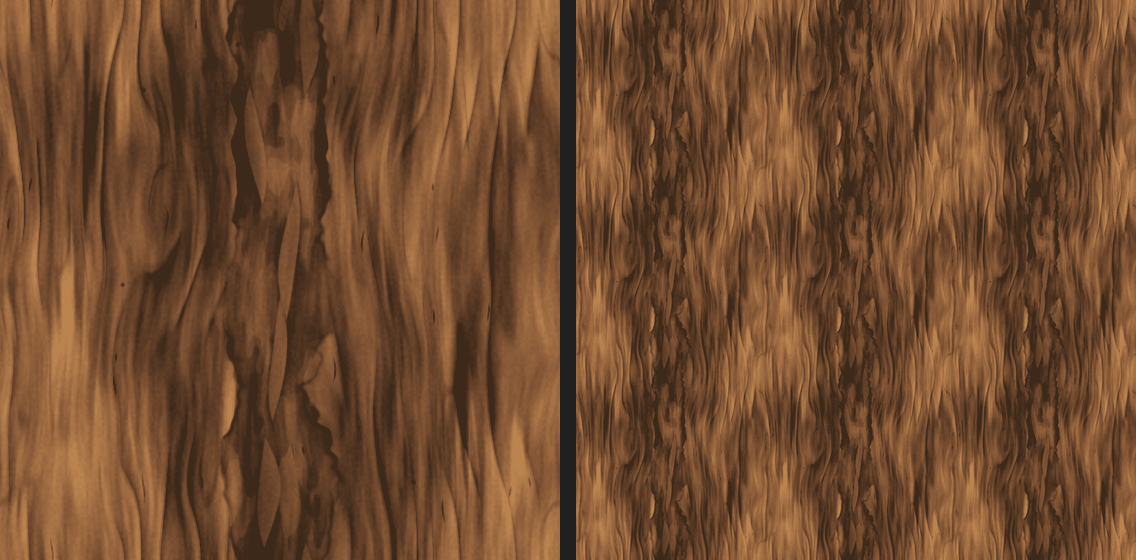
Left: one tile. Right: repeated 3 by 3.
Write a WebGL 2 fragment shader that draws this texture.

```glsl
#version 300 es
precision highp float;
// Weathered bark-like wood: wavy vertical fibres with folds and dark stains,
// split by a ragged hollow holding torn layers and pale slivers.
// One scalar tone is built from wrapped noise, then mapped to brown.
uniform vec2 u_resolution;
out vec4 fragColor;

const float TAU = 6.2831853;

float hash(vec2 c) {
  vec3 q = fract(c.xyx * 0.1031);
  q += dot(q, q.yzx + 33.33);
  return fract((q.x + q.y) * q.z);
}

// Value noise that wraps after "repeats" cells across the unit square.
float noise(vec2 p, vec2 repeats) {
  p *= repeats;
  vec2 cell = floor(p), f = fract(p);
  f = f * f * (3.0 - 2.0 * f);
  vec2 a = mod(cell, repeats), b = mod(cell + 1.0, repeats);
  vec2 seed = repeats.yx * 1.7;
  return mix(mix(hash(a + seed), hash(vec2(b.x, a.y) + seed), f.x),
             mix(hash(vec2(a.x, b.y) + seed), hash(b + seed), f.x), f.y);
}

// Layered streaks, centred on zero.
float fibres(vec2 p) {
  return 0.46 * noise(p, vec2(19, 4)) + 0.46 * noise(p, vec2(47, 7))
       + 0.38 * noise(p, vec2(107, 11)) + 0.20 * noise(p, vec2(197, 26)) - 0.75;
}

// Overlapping strands: a lit lip, then a sharp crease fading away.
float folds(vec2 p) {
  float s = p.x * 17.0 + 1.7 * noise(p, vec2(5, 3)) + 0.9 * noise(p, vec2(14, 5));
  float f = fract(s);
  float lip = smoothstep(0.6, 0.92, f) * (1.0 - smoothstep(0.94, 1.0, f));
  float crease = exp(-f * 8.0) * smoothstep(0.0, 0.06, f);
  return (0.26 * lip - 0.85 * crease) * smoothstep(0.38, 0.7, noise(p, vec2(17, 6)));
}

// Hairline splits that follow the contours of a stretched noise.
float splits(vec2 p) {
  float line = abs(noise(p, vec2(29, 5)) - 0.5);
  return (1.0 - smoothstep(0.0, 0.07, line)) * smoothstep(0.5, 0.75, noise(p, vec2(16, 9)));
}

// Hollow with its floor, torn layers, slivers and rim.
float hollow(float tone, vec2 p, vec2 grain, float streaks) {
  float blur = exp(-pow((p.y - 0.47) / 0.06, 2.0));
  float x = fract(grain.x) - 0.5;
  float width = 0.088 + 0.035 * (noise(p, vec2(4, 7)) - 0.5)
              + 0.03 * (noise(p, vec2(13, 23)) - 0.5)
              + 0.012 * (noise(p, vec2(37, 61)) - 0.5) + 0.02 * blur;
  float d = abs(x) - width;
  float soft = mix(0.003, 0.03, blur);
  float inside = 1.0 - smoothstep(-soft, soft, d);

  // Torn layers: two thresholds of one frayed height.
  vec2 torn = grain + vec2(0.012, 0.05) * (noise(p, vec2(83, 29)) - 0.5);
  float height = 0.7 * noise(torn, vec2(29, 9)) + 0.3 * noise(torn, vec2(67, 25));
  float layers = 0.5 * smoothstep(0.38, 0.44, height) + 0.5 * smoothstep(0.56, 0.60, height);
  float gloom = 0.5 + 0.5 * cos(TAU * (p.y - 0.96));
  float ground = 0.36 - 0.24 * gloom + 0.75 * streaks
               + (0.34 * (layers - 0.5) + 0.5 * (height - 0.5)) * (1.0 - 0.7 * blur);

  for (int i = 0; i < 5; i++) {
    float k = float(i);
    float dy = fract(p.y - 0.36 - 0.19 * k + 0.5) - 0.5;
    float dx = x - 0.05 * sin(k * 2.4 + 0.2) - 0.006 * sin(TAU * 3.0 * p.y + k);
    float reach = 0.10 + 0.05 * hash(vec2(k, 5.0));
    float e = abs(dx) - (0.009 + 0.010 * hash(vec2(k, 2.0))) * (1.0 - dy * dy / (reach * reach));
    ground -= 0.22 * exp(-max(e, 0.0) * 140.0);
    float pale = 0.62 - 0.3 * gloom + 0.35 * streaks + 6.0 * dx;
    ground = mix(ground, pale, 0.9 * (1.0 - smoothstep(-0.003, 0.002, e)));
  }

  float rim = 1.0 - blur;
  tone += 0.2 * rim * exp(-max(d, 0.0) * 80.0);
  tone = mix(tone, ground, inside);
  return tone - 0.42 * rim * exp(-abs(d + 0.005) * 170.0);
}

// Scattered slits, plus a few round pinholes.
float dents(vec2 p) {
  float mark = 0.0;
  for (int i = 0; i < 26; i++) {
    float k = float(i);
    vec2 d = fract(p - vec2(hash(vec2(k, 3.0)), hash(vec2(k, 8.0))) + 0.5) - 0.5;
    vec2 size = i < 4 ? vec2(0.0045) : vec2(0.0022, 0.007 + 0.02 * hash(vec2(k, 13.0)));
    d.x += 0.002 * sin(d.y * 90.0 + k);
    mark = max(mark, 1.0 - smoothstep(0.4, 1.3, length(d / size)));
  }
  return mark;
}

void main() {
  vec2 p = gl_FragCoord.xy / u_resolution;

  // Bend the grain sideways.
  vec2 grain = p;
  grain.x += 0.008 * sin(TAU * (p.y + p.x)) + 0.045 * (noise(p, vec2(6, 3)) - 0.5)
           + 0.016 * (noise(p, vec2(15, 8)) - 0.5);

  // Stains whose ends fray along the fibres.
  vec2 frayed = grain + vec2(0.0, 0.22 * (noise(grain, vec2(71, 4)) - 0.5)
                                + 0.08 * (noise(grain, vec2(149, 7)) - 0.5));
  float stain = smoothstep(0.54, 0.78, noise(frayed, vec2(8, 3)));
  float glow = smoothstep(0.52, 0.85, noise(frayed, vec2(27, 5)));

  float streaks = fibres(grain);
  float tone = 0.61 + 0.95 * streaks + 0.5 * (noise(frayed, vec2(5, 4)) - 0.5);
  tone += 0.26 * glow - 0.42 * stain + folds(grain) - 0.24 * splits(grain);
  tone = hollow(tone, p, grain, streaks);
  tone -= 0.5 * dents(p);
  tone += 0.11 * (noise(p, vec2(256, 190)) - 0.5);

  // Dark to pale brown, a little redder in the middle.
  tone = clamp(tone, -0.12, 1.12);
  vec3 color = mix(vec3(0.29, 0.19, 0.12), vec3(0.69, 0.48, 0.29), tone);
  color += vec3(0.04, -0.03, -0.01) * tone * (1.0 - tone);
  fragColor = vec4(color, 1.0);
}
```
